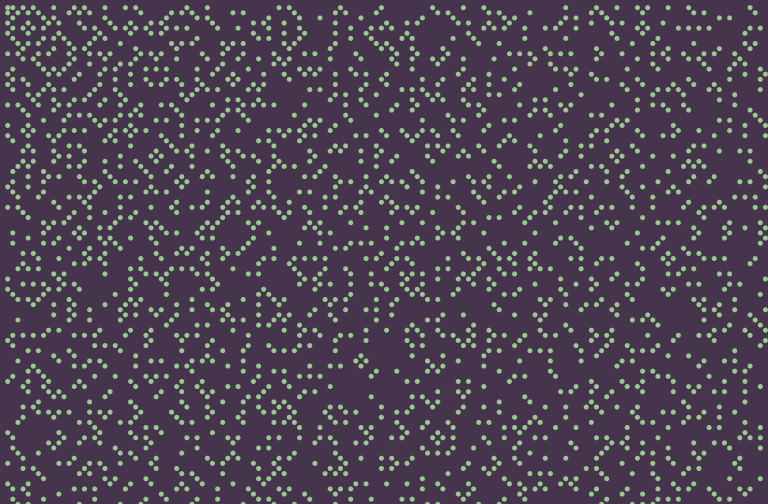
Give the GLSL for this pattern, as a Shadertoy shader.

```glsl
// Gaussian primes: a dot at each lattice cell (a, b) whose norm a*a + b*b is prime.

// Trial division by odd numbers up to the square root
bool isPrime(int n) {
    if (n < 4) return n > 1;
    if (n % 2 == 0) return false;
    for (int d = 3; d * d <= n; d += 2) {
        if (n % d == 0) return false;
    }
    return true;
}

void mainImage(out vec4 fragColor, in vec2 fragCoord) {
    const vec3 plum = vec3(0.273, 0.204, 0.298);
    const vec3 sage = vec3(0.600, 0.785, 0.570);

    // Lattice of 150 columns, counted from the top left corner
    float cellSize = iResolution.x / 150.0;
    vec2 p = vec2(fragCoord.x, iResolution.y - fragCoord.y) / cellSize;
    ivec2 home = ivec2(floor(p));

    // Dots nearly fill their cells, so soft edges reach into the neighbours
    float ink = 0.0;
    for (int j = -1; j <= 1; j++) {
        for (int i = -1; i <= 1; i++) {
            ivec2 cell = home + ivec2(i, j);
            float edge = 0.485 - length(p - vec2(cell) - 0.5);
            float coverage = clamp(edge * cellSize + 0.5, 0.0, 1.0);

            // Run the prime test only where the dot would show
            if (coverage > ink && min(cell.x, cell.y) > 0
                && isPrime(cell.x * cell.x + cell.y * cell.y)) {
                ink = coverage;
            }
        }
    }

    fragColor = vec4(mix(plum, sage, ink), 1.0);
}
```
